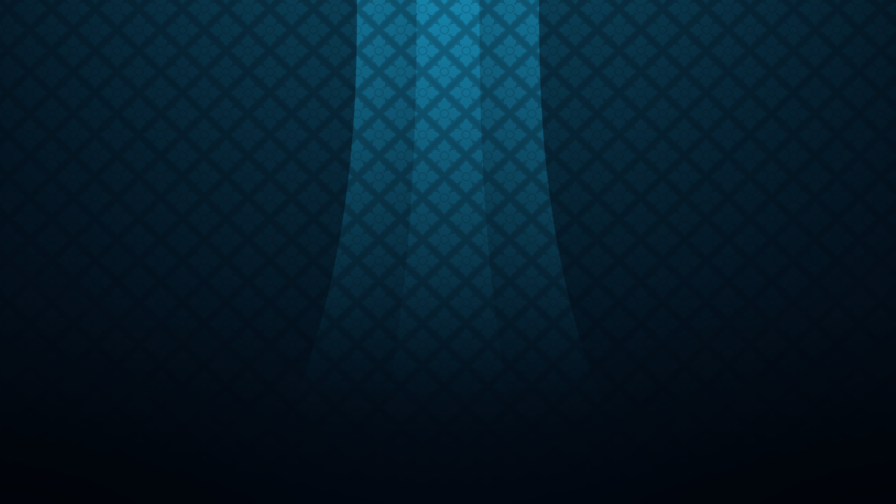
Reproduce this background procedurally as a Shadertoy shader.

```glsl
// Teal damask wallpaper lit from above by a flaring, banded beam of light.

const vec3 SHADOW = vec3(0.006, 0.030, 0.068);
const vec3 LIGHT = vec3(0.075, 0.460, 0.600);
const vec2 TILE = vec2(0.0866, 0.0833);        // diamond width and height
const vec2 TILE_ANCHOR = vec2(-0.137, 0.566);  // centre of one flower

// Soft mask: 1 where d is negative, 0 where it is positive.
float fill(float d, float blur) {
    return 1.0 - smoothstep(-blur, blur, d);
}

// Local position inside the nearest diamond of a staggered lattice.
vec2 diamondCell(vec2 p) {
    vec2 d = vec2(p.x + p.y, p.x - p.y);
    d -= round(d);
    return 0.5 * vec2(d.x + d.y, d.x - d.y);
}

// Lobed flower with a ringed heart and four small seeds.
float flower(vec2 p, float blur) {
    float r = length(p);
    float a = atan(p.y, p.x);
    float rim = 0.285 + 0.065 * cos(4.0 * a) + 0.025 * cos(12.0 * a);
    float petals = fill(r - rim, blur);
    float ring = fill(abs(r - 0.095) - 0.018, blur);
    float seeds = fill(length(abs(p) - 0.125) - 0.032, blur);
    return petals * (1.0 - 0.65 * max(ring, seeds));
}

// Brightness of the woven pattern.
float damask(vec2 p, float blur) {
    vec2 q = diamondCell(p);
    float edge = 0.5 - abs(q.x) - abs(q.y);
    float panel = fill(0.075 - edge, blur);
    return 0.77 + 0.08 * panel + 0.21 * flower(q, blur);
}

// Half width of a curtain of light that flares with depth.
float flare(float top, float spread, float depth) {
    return top + spread * pow(depth, 2.43);
}

// Central band and two side bands, each brightest at its outer edge.
float beam(float x, float depth, float blur) {
    float side = abs(x);
    float outer = flare(0.1806, 0.213, depth);
    float inner = flare(0.0625, 0.100, depth);
    float across = clamp((side - inner) / (outer - inner), 0.0, 1.0);
    float sideBand = mix(0.31, 0.40, across);
    float band = mix(sideBand, 0.52, fill(side - inner, blur));
    float fade = 1.0 - smoothstep(0.0, 0.88, depth);
    return band * fade * fill(side - outer, blur);
}

// Wide glow on the wall, fading downward and toward the sides.
float wallGlow(float x, float depth) {
    float spread = x / 0.9;
    return 0.46 * pow(1.0 - depth, 1.3) * exp(-spread * spread);
}

void mainImage(out vec4 fragColor, in vec2 fragCoord) {
    float pixel = 1.0 / iResolution.y;
    vec2 p = (fragCoord - vec2(0.5 * iResolution.x, 0.0)) * pixel;
    float depth = clamp(1.0 - p.y, 0.0, 1.0);

    float light = wallGlow(p.x, depth) + beam(p.x, depth, pixel);
    float weave = damask((p - TILE_ANCHOR) / TILE, 0.8 * pixel / TILE.y);

    vec3 color = mix(SHADOW, LIGHT, light * weave * 1.06);
    color *= 1.0 - 0.45 * smoothstep(0.55, 1.05, depth) * smoothstep(0.0, 0.9, abs(p.x));
    fragColor = vec4(color, 1.0);
}
```
